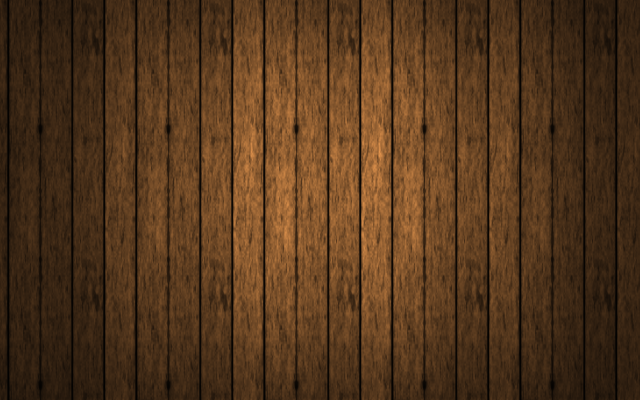
This texture is drawn by a Shadertoy shader. Its source:

```glsl
const float PLANK = 0.08;                 // plank width, in canvas heights
const float FIRST_SEAM = 0.0208;          // x of the leftmost seam
const vec2 TILE = vec2(4.0, 8.0);         // repeat of the boards, in planks
const vec3 WOOD = vec3(0.69, 0.45, 0.235);
const vec4 PLANK_TONE = vec4(1.03, 0.95, 0.92, 1.06);
const vec4 SEAM_DEPTH = vec4(0.88, 0.45, 0.85, 0.9);
const float SEAM_HALF_WIDTH = 0.026;      // in planks
const vec2 LIGHT_CENTER = vec2(0.82, 0.55);
const vec2 LIGHT_FALLOFF = vec2(3.1, 4.0);
const float AMBIENT = 0.23;
const vec2 KNOT = vec2(2.74, 3.2);        // positions within the tile, in planks
const vec2 OVAL = vec2(2.27, 7.65);
const float NOTCH_Y = 0.48;

float hash(vec2 c) {
    return fract(sin(dot(c, vec2(127.1, 311.7))) * 43758.5);
}

// Value noise that wraps after the given number of cells per tile
float noise(vec2 uv, vec2 cells) {
    vec2 p = uv * cells;
    vec2 i = floor(p);
    vec2 f = p - i;
    f = f * f * (3.0 - 2.0 * f);
    vec2 a = mod(i, cells);
    vec2 b = mod(i + 1.0, cells);
    return mix(mix(hash(a), hash(vec2(b.x, a.y)), f.x),
               mix(hash(vec2(a.x, b.y)), hash(b), f.x), f.y);
}

// Shortest offset between two points of the repeating tile
vec2 tileOffset(vec2 p, vec2 center) {
    return mod(p - center + 0.5 * TILE, TILE) - 0.5 * TILE;
}

float blob(vec2 offset, vec2 size) {
    vec2 d = offset / size;
    return exp(-dot(d, d));
}

// Fibres, pores and growth lines
float woodGrain(vec2 board, float plank) {
    vec2 uv = board / TILE;
    float curved = plank > 1.5 ? 1.0 : 0.35;
    float bend = noise(uv, vec2(8.0, 9.0)) - 0.5;
    vec2 ovalOffset = tileOffset(board, OVAL);
    float oval = blob(ovalOffset, vec2(0.16, 0.55));
    vec2 warped = uv + vec2(0.035 * curved * bend + 0.025 * oval * sign(ovalOffset.x), 0.0);

    float broad = noise(warped, vec2(22.0, 3.0)) - 0.5;
    float streak = noise(warped, vec2(52.0, 8.0)) - 0.5;
    float fibre = noise(warped, vec2(82.0, 42.0)) - 0.5;
    float speck = noise(uv, vec2(110.0, 130.0)) - 0.5;
    float pores = smoothstep(0.68, 0.95, noise(warped + 0.37, vec2(74.0, 26.0)));
    float rings = sin(6.2832 * (board.x * 5.0 + 3.0 * bend));

    float grain = 0.9 + 0.17 * broad + 0.24 * streak + 0.3 * fibre + 0.2 * speck;
    grain += 0.035 * rings * curved - 0.24 * pores;
    return grain + 0.13 * oval;
}

// Dark flecks gathered around the knot
float knotFlecks(vec2 board) {
    vec2 uv = board / TILE;
    float area = blob(tileOffset(board, KNOT), vec2(0.2, 0.55));
    area += 0.45 * blob(tileOffset(board, KNOT + vec2(-0.3, 1.2)), vec2(0.25, 0.8));
    float fleck = noise(uv, vec2(36.0, 30.0));
    return smoothstep(0.62, 0.9, fleck + 0.38 * area) * min(area, 1.0);
}

// Multiplier for the gap between boards and its soft edges
float seamShade(float x, vec2 board, float pixel) {
    int seam = int(mod(floor(x + 0.5), 4.0));
    float side = fract(x + 0.5) - 0.5;
    float rough = seam == 1 ? 1.0 : 0.0;
    float ragged = noise(board / TILE, vec2(4.0, 60.0)) - 0.5;
    float notch = blob(vec2(side, tileOffset(board, vec2(1.0, NOTCH_Y)).y), vec2(0.09, 0.24));
    notch += 0.5 * blob(vec2(side, tileOffset(board, vec2(1.0, 4.3)).y), vec2(0.07, 0.2));

    float halfWidth = SEAM_HALF_WIDTH * (1.0 + rough * ragged * 1.6);
    float gap = 1.0 - smoothstep(halfWidth - 0.5 * pixel, halfWidth + 0.7 * pixel, abs(side));
    float shadow = 0.28 * exp(-abs(side) / 0.055);
    float lip = 0.1 * blob(vec2(side - 0.1, 0.0), vec2(0.04, 1.0));
    float shade = (1.0 - SEAM_DEPTH[seam] * gap) * (1.0 - shadow) + lip;
    return shade * (1.0 - 0.65 * rough * min(notch * (1.0 + ragged), 1.0));
}

void mainImage(out vec4 fragColor, in vec2 fragCoord) {
    vec2 p = fragCoord / iResolution.y;
    float pixel = 1.0 / (iResolution.y * PLANK);

    // Board coordinates, in planks
    vec2 q = (p - vec2(FIRST_SEAM, 0.0)) / PLANK;
    vec2 board = mod(q, TILE);
    int plank = int(min(board.x, 3.0));

    // Wood surface
    float shade = PLANK_TONE[plank] * woodGrain(board, float(plank));
    shade *= 1.0 - 0.5 * knotFlecks(board);
    shade *= seamShade(q.x, board, pixel);

    // Warm pool of light fading to the corners
    vec2 d = p - LIGHT_CENTER;
    float light = AMBIENT + (1.0 - AMBIENT) * exp(-dot(d * d, LIGHT_FALLOFF));
    vec3 color = WOOD * max(shade, 0.0) * light;
    fragColor = vec4(color, 1.0);
}
```
